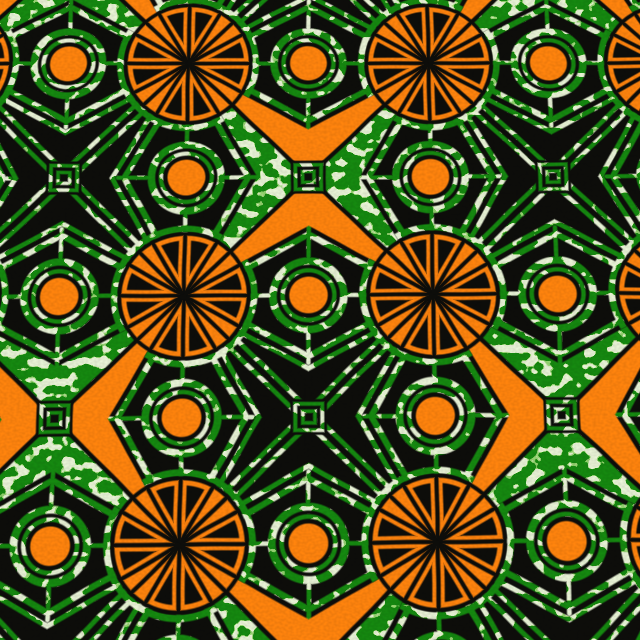
This pattern is drawn by a three.js fragment shader. Its source:

```glsl
// Wax-print cloth: spoked wheels, ringed hexagons and square knots on a checkered lattice
varying vec2 vUv;

const vec3 INK = vec3(0.05, 0.05, 0.04);
const vec3 ORANGE = vec3(0.97, 0.50, 0.05);
const vec3 GREEN = vec3(0.08, 0.52, 0.06);
const vec3 PALE = vec3(0.56, 0.80, 0.42);
const vec3 WHITE = vec3(0.88, 0.92, 0.81);
const float SOFT = 0.005;        // edge softness, in lattice cells
const float WHEEL_RADIUS = 0.268;

vec2 gradientAt(vec2 cell) {
  float angle = 6.2832 * fract(sin(dot(cell, vec2(127.1, 311.7))) * 43758.5);
  return vec2(cos(angle), sin(angle));
}

float gradientNoise(vec2 p) {
  vec2 i = floor(p), f = fract(p);
  vec2 u = f * f * f * (f * (f * 6.0 - 15.0) + 10.0);
  vec2 e = vec2(1.0, 0.0);
  float low = mix(dot(gradientAt(i), f), dot(gradientAt(i + e.xy), f - e.xy), u.x);
  float high = mix(dot(gradientAt(i + e.yx), f - e.yx), dot(gradientAt(i + e.xx), f - e.xx), u.x);
  return mix(low, high, u.y);
}

float fill(float d) {
  return 1.0 - smoothstep(-SOFT, SOFT, d);
}

float band(float d, float inner, float outer) {
  return fill(d - outer) * fill(inner - d);
}

// Slightly uneven lattice, growing toward the bottom; wheels sit on whole numbers
vec2 clothLattice(vec2 uv) {
  float t = (1.0 - uv.y - 0.099 + 0.012 * (uv.x - 0.48) * (1.0 - uv.y)) / 0.375;
  float row = t + 0.035 * t * (2.0 - t);
  float column = 1.5 + (uv.x - 0.482) / (0.375 + 0.0143 * row);
  vec2 p = vec2(column, row);
  return p + 0.004 * vec2(gradientNoise(p * 5.0), gradientNoise(p * 5.0 + 37.0));
}

// Green dye broken by pale-rimmed pebbles
vec3 pebbleDye(vec2 p) {
  float n = gradientNoise(p * vec2(17.0, 24.0)) + 0.25 * gradientNoise(p * 47.0);
  vec3 color = mix(GREEN, PALE, smoothstep(0.07, 0.11, n));
  return mix(color, WHITE, smoothstep(0.13, 0.18, n));
}

// Orange wheel; f is folded into the first eighth of a turn
vec3 wheelColor(vec2 f, float r) {
  float sectorEdge = 0.5 * f.x - 0.866 * f.y;
  float spoke = min(min(f.y, abs(sectorEdge)), 0.7071 * (f.x - f.y));
  float wedge = fill(0.024 - min(f.y, sectorEdge)) * fill(r - 0.232);
  float ink = max(max(fill(spoke - 0.0085), wedge), fill(0.252 - r));
  return mix(ORANGE, INK, ink);
}

// Dyed parts of a hexagon: border, two rings and four ties
float hexagonTrim(vec2 h, float edge) {
  float r = length(h);
  float rings = max(band(r, 0.095, 0.113), band(r, 0.127, 0.158));
  float ties = fill(min(h.x, h.y) - 0.009) * fill(0.15 - r);
  return max(max(rings, ties), band(edge, -0.035, -0.01));
}

// Two nested dyed frames
float knotTrim(float s) {
  return max(band(s, 0.045, 0.061), band(s, 0.016, 0.031));
}

void main() {
  vec2 p = clothLattice(vUv);
  vec2 cell = floor(p);
  vec2 q = 0.5 - abs(fract(p) - 0.5);            // offset from nearest wheel
  vec2 f = vec2(max(q.x, q.y), min(q.x, q.y));
  vec2 h = vec2(0.5 - f.x, f.y);                 // offset from nearest hexagon
  float wheelDist = length(q);
  float edge = 0.872 * (h.y + 0.56 * h.x - 0.28);
  float diagonal = 0.7071 * (f.x - f.y);
  float knotDist = 0.5 - f.y;
  vec3 dye = pebbleDye(p);

  // Ground alternates dark arms with orange and green bow ties
  float bright = mod(cell.x + cell.y, 2.0);
  bool upright = mod(cell.y, 2.0) < 0.5;
  bool orangeSide = (q.x > q.y) == upright;
  vec3 bow = mix(orangeSide ? ORANGE : dye, INK, fill(diagonal - 0.009));
  float armTrim = max(band(diagonal, 0.012, 0.031), band(edge, 0.01, 0.031));
  vec3 color = mix(mix(INK, dye, armTrim), bow, bright);

  // Hexagons
  float hexagon = fill(edge - 0.009);
  vec3 hexColor = mix(INK, dye, hexagonTrim(h, edge));
  hexColor = mix(hexColor, ORANGE, fill(length(h) - 0.077));
  color = mix(color, hexColor, hexagon);

  // Knots
  color = mix(color, mix(INK, dye, knotTrim(knotDist)), fill(knotDist - 0.072));

  // Wheels and their dyed rims
  float rim = band(wheelDist, WHEEL_RADIUS, 0.296) * max(hexagon, 1.0 - bright);
  color = mix(color, dye, rim);
  color = mix(color, wheelColor(f, wheelDist), fill(wheelDist - WHEEL_RADIUS));

  // Faint woven grain
  color *= 1.0 + 0.08 * gradientNoise(vUv * vec2(190.0, 240.0));
  gl_FragColor = vec4(color, 1.0);
}
```
